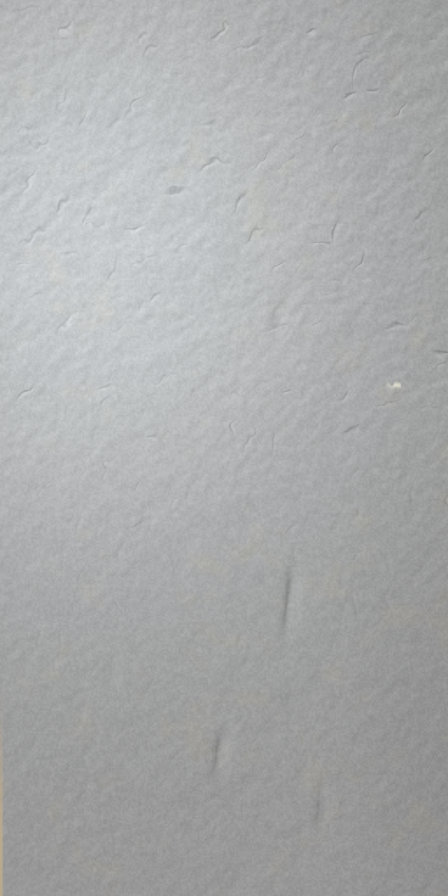
Write a Shadertoy shader that draws this texture.

```glsl
// A grey slate slab under a soft cool light from the upper left.
// Embossed noise gives the cleft relief; scattered thin arcs make chipped ledges,
// a few soft grooves cut the lower half, and crisp grain covers everything.

float hash(vec2 p) {
    p = fract(p * vec2(0.1031, 0.1137));
    p += dot(p, p.yx + 33.33);
    return fract((p.x + p.y) * p.x * 17.3);
}

float noise(vec2 p) {
    vec2 i = floor(p), f = fract(p);
    f = f * f * (3.0 - 2.0 * f);
    return mix(mix(hash(i), hash(i + vec2(1, 0)), f.x),
               mix(hash(i + vec2(0, 1)), hash(i + vec2(1, 1)), f.x), f.y);
}

float fbm(vec2 p) {
    float sum = 0.0, amp = 0.5;
    for (int i = 0; i < 4; i++) {
        sum += amp * noise(p);
        p = mat2(1.6, 1.2, -1.2, 1.6) * p + 7.3;
        amp *= 0.5;
    }
    return sum;
}

vec2 rotate(vec2 p, float a) {
    return vec2(cos(a) * p.x + sin(a) * p.y, cos(a) * p.y - sin(a) * p.x);
}

// Cleft surface, stretched along the rising grain of the stone
float relief(vec2 p) {
    vec2 q = rotate(p, 0.8);
    return 0.5 * fbm(q * vec2(11.0, 17.0) + 20.0) + 0.42 * fbm(q * vec2(38.0, 58.0) + 60.0);
}

// Shadowed lip with a lit face below it, tapering at both ends
float ledge(vec2 q, float halfLength, float width) {
    float along = abs(q.x) / halfLength;
    float taper = 1.0 - smoothstep(0.2, 1.0, along);
    float shadow = exp(-pow(q.y / width, 2.0));
    float lit = exp(-pow((q.y + 2.2 * width) / (1.6 * width), 2.0));
    return taper * (0.5 * lit - shadow);
}

// Chipped ledges, one candidate per cell, steeper towards the bottom
float chips(vec2 p) {
    const float cell = 0.08;
    vec2 home = floor(p / cell);
    float sum = 0.0;
    for (int y = -1; y <= 1; y++)
    for (int x = -1; x <= 1; x++) {
        vec2 id = home + vec2(x, y) + 40.0;
        vec2 centre = (id - 40.0 + vec2(hash(id), hash(id + 71.0))) * cell;
        float upper = smoothstep(0.65, 1.3, centre.y);
        float angle = mix(1.4, 0.55, upper) + 1.3 * (hash(id + 13.0) - 0.5);
        vec2 q = rotate(p - centre, angle);
        q.y += 0.016 * (noise(p * 60.0) - 0.5) + (hash(id + 29.0) * 14.0 - 4.0) * q.x * q.x;
        float size = mix(0.015, 0.05, hash(id + 47.0));
        float strength = pow(hash(id + 91.0), 2.0) * mix(0.2, 1.0, upper);
        sum += strength * ledge(q, size, 0.0029);
    }
    return sum;
}

// Long nearly upright dent, a soft spindle with a darker spine
float groove(vec2 p, vec2 centre, float angle, float halfLength) {
    vec2 q = rotate(p - centre, angle);
    q.y += 0.016 * (noise(p * 26.0) - 0.5);
    return 0.6 * ledge(q, halfLength, 0.011) + 0.4 * ledge(q, 0.5 * halfLength, 0.004);
}

void mainImage(out vec4 fragColor, in vec2 fragCoord) {
    vec2 p = fragCoord / iResolution.x;
    p.y = 2.0 * fragCoord.y / iResolution.y;

    // Broad light falling off to the right and the bottom
    vec2 d = (p - vec2(0.2, 1.45)) / vec2(0.66, 0.76);
    float glow = exp(-dot(d, d));
    float tone = 0.588 + 0.208 * glow;
    tone -= 0.03 * smoothstep(0.7, 1.0, p.x) * smoothstep(1.3, 0.2, p.y);

    // Embossed relief, calmer in the lower half
    float rough = mix(0.55, 1.0, smoothstep(0.6, 1.4, p.y));
    vec2 toLight = vec2(-0.003, 0.004);
    tone += 0.18 * rough * (relief(p - toLight) - relief(p + toLight));

    // Ledges and grooves
    tone += 0.115 * chips(p);
    tone += 0.11 * groove(p, vec2(0.64, 0.66), 1.42, 0.13);
    tone += 0.09 * groove(p, vec2(0.485, 0.32), 1.40, 0.09);
    tone += 0.05 * groove(p, vec2(0.71, 0.20), 1.45, 0.08);
    tone += 0.06 * groove(p, vec2(0.62, 1.31), 1.15, 0.07);

    // Crisp mineral grain
    tone += 0.04 * (noise(p * 256.0 + 0.5) - 0.5) + 0.022 * (noise(p * vec2(150.0, 120.0)) - 0.5);

    // Cool sheen in the light and very faint warm stains
    vec3 color = tone * mix(vec3(1.0), vec3(0.985, 1.004, 1.014), glow);
    float stain = smoothstep(0.58, 0.8, fbm(p * 16.0 + 31.0));
    color += stain * vec3(0.012, 0.008, -0.008);

    // Pale fleck and the warm sliver on the lower left edge
    vec2 fleck = (p - vec2(0.885, 1.14)) / vec2(0.02, 0.007);
    float fleckMask = exp(-dot(fleck, fleck)) * smoothstep(0.3, 0.7, noise(p * 120.0));
    color = mix(color, vec3(0.86, 0.85, 0.79), fleckMask);
    float sliver = (1.0 - smoothstep(0.003, 0.009, p.x)) * smoothstep(0.5, 0.1, p.y);
    color = mix(color, vec3(0.76, 0.68, 0.55), 0.8 * sliver);

    fragColor = vec4(clamp(color, 0.0, 1.0), 1.0);
}
```
